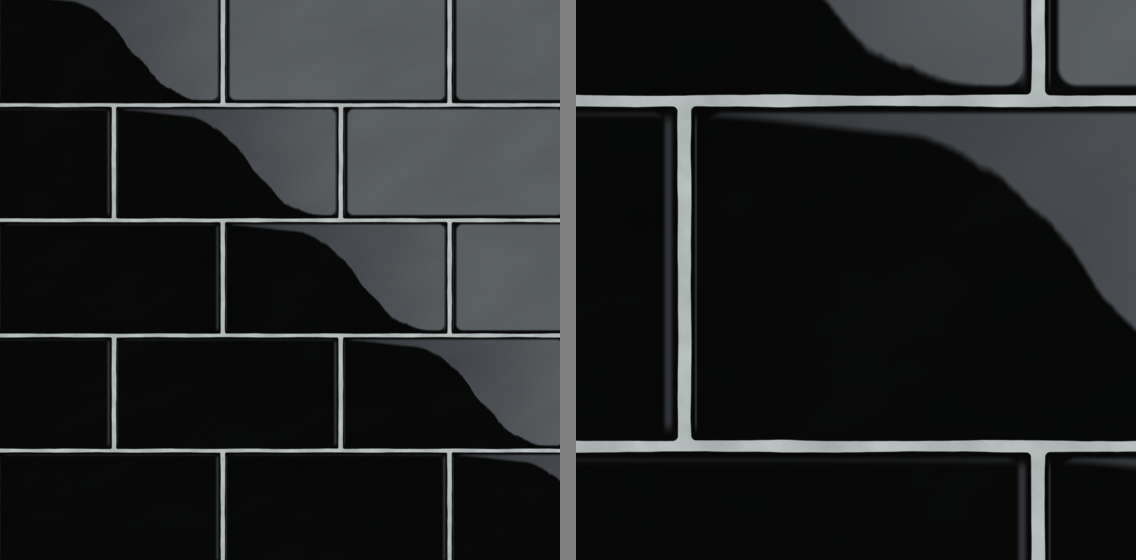
Left, the full canvas; right, a detail of the centre.
A WebGL 2 fragment shader for this texture:

```glsl
#version 300 es
precision highp float;
// Glossy black wall tiles in running bond with thin pale grout.
// Each tile is a rounded-box distance; a soft window reflection sweeps across
// the rows as an S-shaped edge, rippled by layered sines, with bevel glints.

uniform vec2 u_resolution;
out vec4 fragColor;

// Layout, in canvas heights
const vec2 PITCH = vec2(0.405, 0.2057);
const vec2 FIRST_JOINT = vec2(0.2035, 0.1953);
const float ROW_SHIFT = 0.48;
const vec2 GROUT = vec2(0.0082, 0.0068);
const float TILE_RADIUS = 0.003;
const float FACE_RADIUS = 0.012;
const vec2 FACE_INSET_LOW = vec2(0.0075, 0.0050);   // left, bottom
const vec2 FACE_INSET_HIGH = vec2(0.0040, 0.0035);  // right, top

// Colours
const vec3 GLAZE = vec3(0.030, 0.031, 0.032);
const vec3 SHEEN_DIM = vec3(0.255, 0.268, 0.285);
const vec3 SHEEN_BRIGHT = vec3(0.350, 0.368, 0.380);
const vec3 BEVEL = vec3(0.225, 0.238, 0.255);
const vec3 GROUT_COLOR = vec3(0.69, 0.72, 0.72);

float hash(vec2 p) {
  return fract(sin(dot(p, vec2(127.1, 311.7))) * 4375.85);
}

// Layered sines, each octave turned and bent by the previous one
float ripple(vec2 p) {
  float sum = 0.0, amp = 0.5;
  for (int i = 0; i < 5; i++) {
    sum += amp * sin(p.x + 1.4 * sin(p.y)) * cos(0.7 * p.y + sum);
    p = mat2(1.5, 1.1, -1.1, 1.5) * p + 2.3;
    amp *= 0.55;
  }
  return sum;
}

float roundedBox(vec2 p, vec2 halfSize, float radius) {
  vec2 q = abs(p) - halfSize + radius;
  return length(max(q, 0.0)) + min(max(q.x, q.y), 0.0) - radius;
}

// Soft line of given half width around zero
float stripe(float x, float halfWidth, float blur) {
  return 1.0 - smoothstep(halfWidth - blur, halfWidth + blur, abs(x));
}

// Depth of the reflection below the tile top, along the tile
float sheenDepth(float along) {
  return 0.045 + 0.06 * smoothstep(0.0, 0.4, along)
       + 0.86 * smoothstep(0.33, 0.88, along);
}

void main() {
  vec2 p = gl_FragCoord.xy / u_resolution.y;
  float px = 1.0 / u_resolution.y;

  // Running-bond cell
  vec2 grid = (p - FIRST_JOINT) / PITCH;
  float row = floor(grid.y);
  grid.x -= ROW_SHIFT * mod(row, 2.0);
  vec2 cell = vec2(floor(grid.x), row);
  vec2 uv = grid - cell;
  vec2 local = (uv - 0.5) * PITCH;
  float seed = hash(cell);

  // Tile outline with slightly uneven grout edges
  vec2 halfTile = 0.5 * (PITCH - GROUT);
  float uneven = 0.0007 * ripple(p * 45.0 + seed * 9.0);
  float outline = roundedBox(local, halfTile, TILE_RADIUS) + uneven;
  float tile = 1.0 - smoothstep(-px, px, outline);

  // Flat face inside the rounded rim
  vec2 faceCenter = 0.5 * (FACE_INSET_LOW - FACE_INSET_HIGH);
  vec2 faceHalf = halfTile - 0.5 * (FACE_INSET_LOW + FACE_INSET_HIGH);
  float faceEdge = roundedBox(local - faceCenter, faceHalf, FACE_RADIUS);
  float face = 1.0 - smoothstep(-0.0015 - px, 0.001 + px, faceEdge);

  // Reflection edge steps half a tile sideways with every row
  float side = cell.x - floor(1.0 - 0.5 * row);
  float along = uv.x + side;
  float slope = smoothstep(0.3, 0.45, along) * (1.0 - smoothstep(0.8, 1.0, along));
  float wobble = 0.035 * ripple(vec2(along * 24.0 + seed * 6.0, uv.y * 7.0)) * slope;
  float below = 1.0 - uv.y - sheenDepth(along + 0.02 * (seed - 0.5)) - wobble;
  float sheen = face * (1.0 - smoothstep(-0.018, 0.014, below));
  sheen *= mix(0.4, 1.0, smoothstep(-0.3, 0.45, along));

  // Glaze and reflected light, both gently uneven
  float waves = ripple(vec2(p.x * 13.0 + p.y * 9.0, p.y * 30.0 - p.x * 15.0) + seed * 5.0);
  float glow = smoothstep(0.3, 1.15, along) + 0.16 * waves;
  vec3 color = GLAZE * (1.0 + 0.2 * waves);
  color = mix(color, mix(SHEEN_DIM, SHEEN_BRIGHT, clamp(glow, 0.0, 1.2)), sheen);

  // Bevel glints: broad on the right, hairline on the left
  float inHeight = 1.0 - smoothstep(-0.012, -0.002, abs(local.y) - halfTile.y);
  float unlit = 1.0 - smoothstep(0.8, 1.3, along);
  float rightGlint = stripe(local.x - halfTile.x + 0.0055, 0.0022, 0.0012 + px);
  float leftGlint = stripe(local.x + halfTile.x - 0.0027, 0.0006, px);
  float glint = inHeight * max(rightGlint * mix(0.25, 0.8, unlit), leftGlint * 0.7);
  color = mix(color, max(color, BEVEL), glint);

  // Grout with faint mottling
  vec3 grout = GROUT_COLOR * (1.0 + 0.08 * ripple(p * 90.0));
  fragColor = vec4(mix(grout, color, tile), 1.0);
}
```
